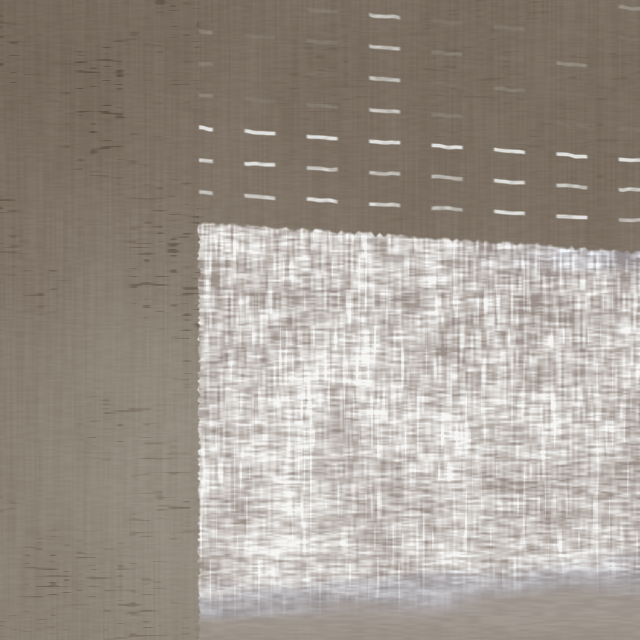
Give the GLSL for this texture, as a three.js fragment shader.

```glsl
// Woven blind or wall covering with a slanted patch of sunlight and rows of
// small light slits above it. Stretched value noise forms the crossed threads,
// sheared coordinates place the slits, and soft masks bound the patch.
varying vec2 vUv;

const float PATCH_LEFT = 0.311;
const float SLIT_ORIGIN = 0.406;
const vec2 SLIT_PITCH = vec2(0.0975, 0.05);

float hash(vec2 p) {
  vec3 q = fract(vec3(p.xyx) * 0.1031);
  q += dot(q, q.yzx + 33.33);
  return fract((q.x + q.y) * q.z);
}

float noise(vec2 p) {
  vec2 i = floor(p);
  vec2 f = fract(p);
  f = f * f * (3.0 - 2.0 * f);
  float low = mix(hash(i), hash(i + vec2(1.0, 0.0)), f.x);
  float high = mix(hash(i + vec2(0.0, 1.0)), hash(i + 1.0), f.x);
  return mix(low, high, f.y);
}

// Noise centred on zero, with its own frequency on each axis
float threads(vec2 p, vec2 frequency, float seed) {
  return noise(p * frequency + seed) - 0.5;
}

// Soft blob of light, used for the broad shading of the wall
float glow(vec2 p, vec2 centre, vec2 size) {
  vec2 d = (p - centre) / size;
  return exp(-dot(d, d));
}

vec3 wallColor(vec2 p) {
  float level = mix(0.535, 0.472, smoothstep(0.2, 0.95, p.y));
  level += 0.055 * glow(p, vec2(0.27, 0.28), vec2(0.16, 0.38));
  level -= 0.02 * glow(p, vec2(0.0, 1.0), vec2(0.25, 0.4));
  level -= 0.015 * glow(p, vec2(0.85, 0.68), vec2(0.4, 0.09));

  // Fine grain, long vertical threads and sparse dark flecks
  float grain = threads(p, vec2(65.0, 370.0), 3.0);
  float upright = threads(p, vec2(290.0, 11.0), 41.0);
  float cloud = noise(p * vec2(13.0, 9.0) + 7.0);
  float fleck = smoothstep(0.72, 0.95, noise(p * vec2(48.0, 310.0) + 19.0));
  float flecked = smoothstep(0.35, 0.8, cloud) * mix(1.0, 0.3, step(PATCH_LEFT, p.x));
  level += 0.025 * grain + 0.026 * upright - 0.10 * fleck * flecked;
  level -= 0.018 * (cloud - 0.5);
  return vec3(level) + mix(vec3(0.0, -0.043, -0.095), vec3(0.0, -0.035, -0.08),
                           smoothstep(0.48, 0.58, level));
}

// Brightness of the sunlit cloth from 0 to 1
float sunWeave(vec2 p) {
  float across = threads(p, vec2(42.0, 235.0), 11.0);
  float fineAcross = threads(p, vec2(90.0, 390.0), 67.0);
  float upright = threads(p, vec2(240.0, 34.0), 29.0);
  float bands = threads(p, vec2(6.0, 42.0), 53.0);
  float columns = threads(p, vec2(30.0, 6.0), 83.0);
  float patches = threads(p, vec2(13.0, 15.0), 97.0);
  float uprightGain = mix(0.35, 0.7, smoothstep(0.15, 0.55, p.y));
  float weave = 0.6 + 0.72 * across + 0.42 * fineAcross + uprightGain * upright;
  weave += 0.26 * bands + 0.24 * columns + 0.38 * patches;

  // Isolated pale threads catch the light
  float pale = smoothstep(0.68, 0.92, noise(p * vec2(210.0, 19.0) + 131.0));
  weave += 0.32 * pale + 0.1 * glow(p, vec2(0.62, 0.36), vec2(0.4, 0.1));
  return clamp(weave, 0.0, 1.15);
}

vec3 sunColor(vec2 p, float bottomLight) {
  vec3 lit = mix(vec3(0.61, 0.565, 0.54), vec3(0.92, 0.915, 0.905), sunWeave(p));
  float grain = threads(p, vec2(50.0, 330.0), 5.0);
  vec3 dim = vec3(0.625, 0.59, 0.56) + 0.05 * grain;
  vec3 color = mix(dim, lit, bottomLight);

  // Cool tint in the lower penumbra and along the far upper edge
  float cool = bottomLight * (1.0 - bottomLight) * 4.0;
  cool += glow(p, vec2(0.98, 0.6), vec2(0.18, 0.025));
  return color + cool * vec3(-0.015, 0.002, 0.035);
}

float patchMask(vec2 p) {
  float fray = threads(p, vec2(30.0, 230.0), 17.0) * 0.006;
  float left = smoothstep(-0.002, 0.002, p.x - PATCH_LEFT + fray);
  float topEdge = 0.652 - 0.068 * (p.x - PATCH_LEFT);
  float ragged = threads(p, vec2(150.0, 30.0), 23.0) * 0.007;
  float top = smoothstep(-0.003, 0.003, topEdge - p.y + ragged);
  return left * top;
}

float slitLight(vec2 p) {
  float slope = 0.067 + 0.1 * (p.y - 0.69);
  float height = p.y + slope * (p.x - SLIT_ORIGIN);
  vec2 grid = vec2(p.x - SLIT_ORIGIN, height - 0.643) / SLIT_PITCH;
  vec2 cell = floor(grid + 0.5);
  vec2 d = (grid - cell) * SLIT_PITCH;
  d.y += threads(p, vec2(70.0, 20.0), 37.0) * 0.003;
  float body = 1.0 - smoothstep(0.021, 0.027, abs(d.x));
  body *= 1.0 - smoothstep(0.0012, 0.0046, abs(d.y));

  // Three clear rows, then faint rows with one stronger column
  float chance = hash(cell + 71.0);
  float strongColumn = 1.0 - step(0.5, abs(cell.x - 2.0));
  float faint = mix(0.28 * chance * chance, 0.65, strongColumn);
  float clear = mix(0.6 + 0.4 * chance, 1.0, step(2.5, cell.y));
  float strength = mix(clear, faint, step(3.5, cell.y));
  float inside = step(0.5, cell.y) * smoothstep(-0.002, 0.002, p.x - PATCH_LEFT);
  return body * strength * inside * (0.8 + 0.5 * noise(p * vec2(110.0, 260.0)));
}

void main() {
  vec2 p = vUv;
  float fadeLine = 0.035 + 0.075 * (p.x - PATCH_LEFT);
  fadeLine += threads(p, vec2(9.0, 70.0), 61.0) * 0.025;
  float bottomLight = smoothstep(fadeLine - 0.025, fadeLine + 0.055, p.y);
  float sun = patchMask(p) * mix(0.75, 1.0, smoothstep(0.0, 0.04, p.y));
  vec3 color = mix(wallColor(p), sunColor(p, bottomLight), sun);
  color = mix(color, vec3(0.88, 0.88, 0.87), clamp(slitLight(p), 0.0, 1.0));
  gl_FragColor = vec4(color, 1.0);
}
```
